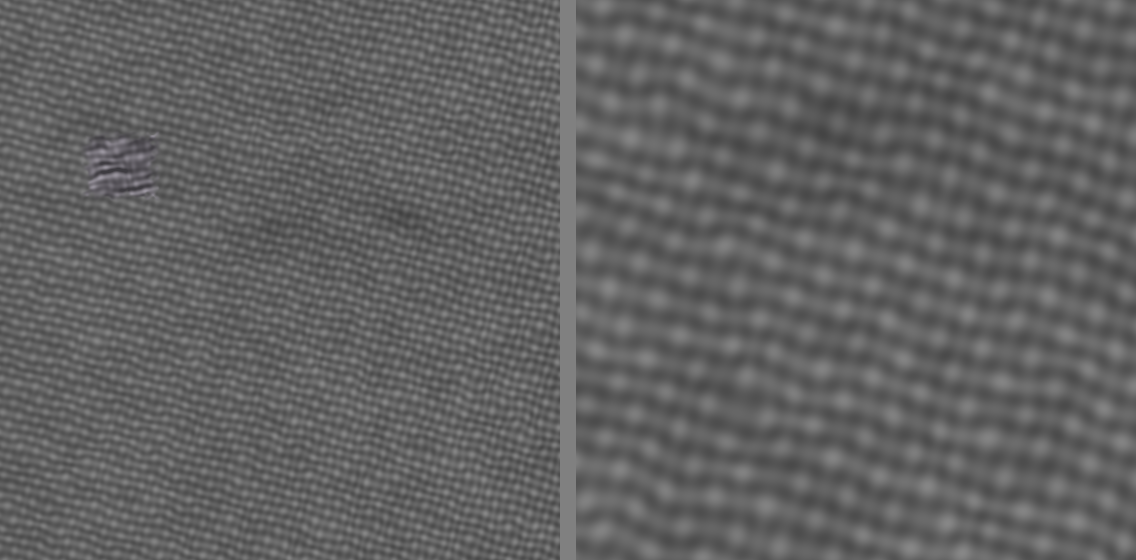
Left: the whole. Right: its middle third, enlarged.
Give the GLSL for this texture, as a Shadertoy shader.

```glsl
// Grey plain-weave cloth on a slant, with faint smudges and one small darned square.

const vec2  THREADS     = vec2(66.0, 55.0);   // warp and weft threads per canvas
const float CLOTH_TILT  = -0.24;              // radians
const vec2  DARN_THREADS = vec2(76.0, 64.0);
const float DARN_TILT   = 0.15;
const vec3  GAP_COLOR   = vec3(0.298);
const vec3  YARN_COLOR  = vec3(0.474);
const vec3  DARN_DARK   = vec3(0.24, 0.23, 0.25);
const vec3  DARN_LIGHT  = vec3(0.64, 0.62, 0.66);
const vec2  DARN_CENTER = vec2(0.215, 0.703);
const vec2  DARN_HALF   = vec2(0.060, 0.053);
const float DARN_SOFT   = 0.009;
const float WEFT_RIDGE  = 0.29;               // relief of the rows
const vec2  WARP_RIDGE  = vec2(0.07, 0.17);   // relief of the columns, left and right
const float CROSSING    = 0.22;               // over-under contrast
const float BEND        = 0.010;              // slow drift of the threads
const float WOBBLE      = 0.45;               // local drift, in threads
const float YARN_WEAR   = 0.32;               // uneven brightness of the yarn
const float PI          = 3.14159265;

float hash(vec2 p) {
    return fract(sin(dot(p, vec2(127.1, 311.7))) * 43758.5453);
}

float noise(vec2 p) {
    vec2 cell = floor(p);
    vec2 f = fract(p);
    f = f * f * (3.0 - 2.0 * f);
    float low  = mix(hash(cell), hash(cell + vec2(1.0, 0.0)), f.x);
    float high = mix(hash(cell + vec2(0.0, 1.0)), hash(cell + vec2(1.0)), f.x);
    return mix(low, high, f.y);
}

vec2 noise2(vec2 p) {
    return vec2(noise(p), noise(p + 37.3)) - 0.5;
}

vec2 rotate(vec2 p, float angle) {
    float c = cos(angle), s = sin(angle);
    return vec2(c * p.x + s * p.y, c * p.y - s * p.x);
}

// Soft relief of a plain weave; thread centres lie on the integers.
float weave(vec2 t, float warpRidge) {
    vec2 ridge = cos(2.0 * PI * t);
    float over = cos(PI * t.x) * cos(PI * t.y);
    return 0.5 + WEFT_RIDGE * ridge.y + warpRidge * ridge.x + CROSSING * over;
}

// Soft elliptical stain, 1 at its centre.
float smudge(vec2 p, vec2 center, vec2 radius, float angle) {
    vec2 d = rotate(p - center, angle) / radius;
    return exp(-dot(d, d));
}

vec3 clothColor(vec2 p) {
    vec2 bent = p + BEND * noise2(p * 3.0);
    vec2 t = rotate(bent, CLOTH_TILT) * THREADS;
    t += WOBBLE * noise2(t * 0.5);

    // The columns stand out more toward the right; yarn thickness varies.
    float warpRidge = mix(WARP_RIDGE.x, WARP_RIDGE.y, p.x);
    float wear = noise(t * vec2(0.6, 1.0) + 11.0) - 0.5;
    float height = weave(t, warpRidge) + YARN_WEAR * wear;
    vec3 color = mix(GAP_COLOR, YARN_COLOR, height);

    // Broad unevenness and stains.
    float shade = 1.0 + 0.05 * (noise(p * 7.0) - 0.5);
    shade -= 0.13 * smudge(p, vec2(0.49, 0.59), vec2(0.055, 0.040), 0.2);
    shade -= 0.16 * smudge(p, vec2(0.71, 0.615), vec2(0.085, 0.030), -0.45);
    shade -= 0.10 * smudge(p, vec2(0.16, 0.79), vec2(0.050, 0.030), -0.3);
    return color * shade;
}

vec3 darnColor(vec2 p) {
    vec2 t = rotate(p - DARN_CENTER, DARN_TILT) * DARN_THREADS;
    t += 0.7 * noise2(t * 0.5 + 9.0);
    float streak = noise(t * vec2(0.45, 1.6) + 23.0);
    float height = 0.55 * weave(t, WARP_RIDGE.x) + 0.8 * streak - 0.22;
    return mix(DARN_DARK, DARN_LIGHT, clamp(height, 0.0, 1.0));
}

// Coverage of the darned square, with a frayed edge.
float darnMask(vec2 p) {
    vec2 d = abs(p - DARN_CENTER) - DARN_HALF;
    float edge = max(d.x, d.y) + 0.018 * (noise(p * 110.0) - 0.5);
    return 1.0 - smoothstep(-DARN_SOFT, DARN_SOFT, edge);
}

void mainImage(out vec4 fragColor, in vec2 fragCoord) {
    vec2 p = fragCoord / iResolution.xy;
    vec3 color = mix(clothColor(p), darnColor(p), darnMask(p));
    fragColor = vec4(color, 1.0);
}
```
